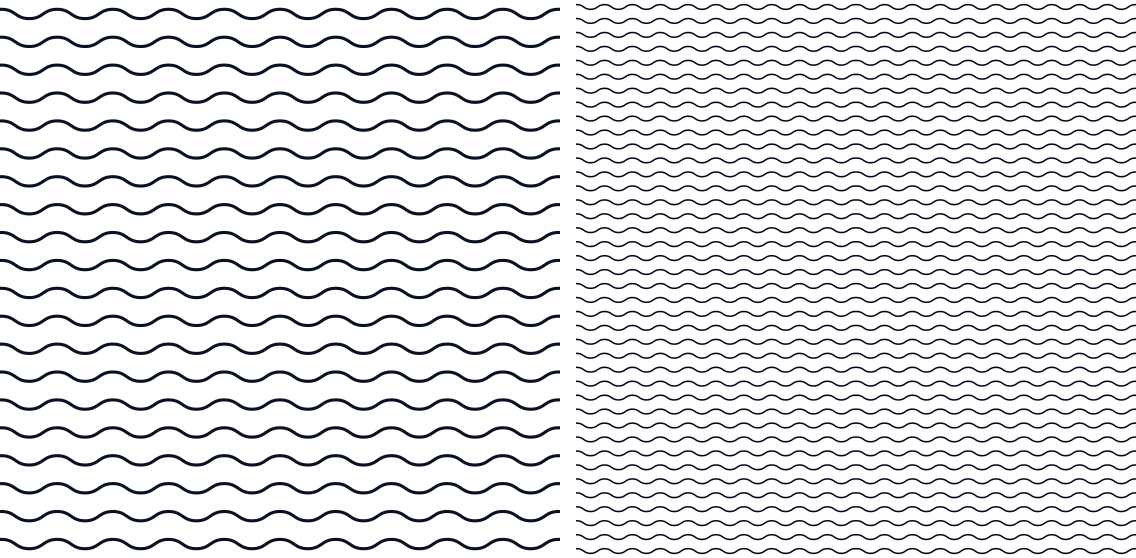
Left, the tile; right, the same tile 2 across and 2 down.
Reproduce this pattern procedurally as a Shadertoy shader.

```glsl
// Twenty rows of thin navy wavy lines on white, ten waves across, tiling seamlessly.

// Smooth S-bend between trough (d = -0.5) and crest (d = 0.5).
// Returns the height in -0.5..0.5 and its slope, both per unit of d.
vec2 waveProfile(float d) {
    float s = sinh(asinh(4.0 * d) / 3.0); // solves s^3 + 0.75 s = d
    float height = s * (1.5 - 2.0 * s * s);
    float slope = (1.5 - 6.0 * s * s) / (0.75 + 3.0 * s * s);
    return vec2(height, slope);
}

void mainImage(out vec4 fragColor, in vec2 fragCoord) {
    vec2 uv = fragCoord / iResolution.xy;
    float pixel = 1.0 / iResolution.x;

    // Half-wave phase; the crest runs level for a moment across the side seam
    float halfWave = 0.04975;
    float phase = clamp((uv.x - 0.5) / halfWave, -10.0, 10.0);
    float fromCrest = abs(2.0 * fract(0.5 * phase + 0.5) - 1.0);

    // Height within the row, in canvas widths
    float y = (fract(uv.y * 20.0) - 0.5) / 20.0 * iResolution.y / iResolution.x;

    // Distance to the wave, corrected for its slope
    float rise = halfWave / 3.0;
    vec2 wave = waveProfile(0.5 - fromCrest);
    float slope = wave.y * rise / halfWave;
    float dist = abs(y - wave.x * rise) * inversesqrt(1.0 + slope * slope);

    // Ink on paper
    float ink = clamp(0.5 + (0.00277 - dist) / pixel, 0.0, 1.0);
    fragColor = vec4(mix(vec3(1.0), vec3(0.04, 0.065, 0.135), ink), 1.0);
}
```
